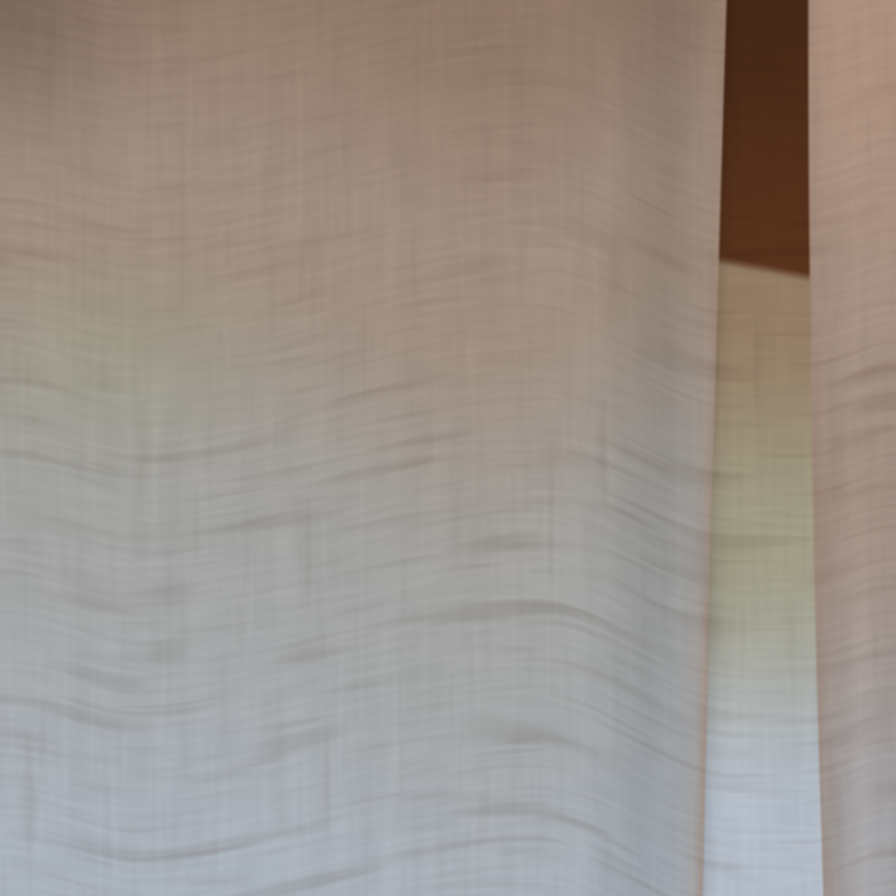
Give the GLSL for this texture, as a three.js fragment shader.

```glsl
// Backlit linen curtain: a wide hanging panel, a narrow gap with a dark recess,
// and a second panel at the right. Colours are vertical ramps; threads are
// gradient noise stretched along the sagging weave and along the vertical.

varying vec2 vUv;

const vec3 SKY_BLUE = vec3(0.665, 0.698, 0.735);
const vec3 PALE_GREY = vec3(0.638, 0.640, 0.632);
const vec3 WARM_TAN = vec3(0.625, 0.555, 0.500);
const vec3 TOP_BROWN = vec3(0.560, 0.470, 0.410);
const vec3 RIM_PINK = vec3(0.610, 0.515, 0.455);
const vec3 GAP_BLUE = vec3(0.700, 0.735, 0.780);
const vec3 GAP_OLIVE = vec3(0.630, 0.615, 0.530);
const vec3 GAP_TAN = vec3(0.575, 0.485, 0.390);
const vec3 RECESS = vec3(0.315, 0.180, 0.100);
const vec3 SIDE_TOP = vec3(0.680, 0.565, 0.495);
const vec3 SIDE_MID = vec3(0.625, 0.555, 0.510);
const vec3 SIDE_LOW = vec3(0.630, 0.625, 0.635);
const vec3 THREAD_ABSORB = vec3(0.125, 0.155, 0.175);
const float EDGE_SOFT = 0.0025;
const float SLUB_STRENGTH = 1.0;
const float WEAVE_STRENGTH = 0.035;

vec2 gradientAt(vec2 cell) {
  float a = 6.2832 * fract(sin(dot(cell, vec2(127.1, 311.7))) * 43758.5);
  return vec2(cos(a), sin(a));
}

float gradientNoise(vec2 p) {
  vec2 i = floor(p), f = p - i;
  vec2 u = f * f * f * (f * (f * 6.0 - 15.0) + 10.0);
  vec2 e = vec2(1.0, 0.0);
  float low = mix(dot(gradientAt(i), f), dot(gradientAt(i + e), f - e), u.x);
  float high = mix(dot(gradientAt(i + e.yx), f - e.yx),
                   dot(gradientAt(i + 1.0), f - 1.0), u.x);
  return mix(low, high, u.y);
}

float bump(float x, float center, float width) {
  float t = (x - center) / width;
  return exp(-t * t);
}

// Height of a crosswise thread as it follows the folds
float sag(float x) {
  return -0.028 * smoothstep(0.0, 0.16, x) + 0.072 * smoothstep(0.14, 0.60, x)
         - 0.075 * smoothstep(0.60, 0.82, x) + 0.025 * smoothstep(0.90, 1.0, x);
}

// Dark thick threads, broken into dashes of uneven length
float slubs(vec2 p) {
  float total = 0.0;
  for (int i = 0; i < 3; i++) {
    float k = float(i);
    float n = gradientNoise(p * vec2(4.5 + 2.0 * k, 34.0 + 27.0 * k) + 19.3 * k);
    total += smoothstep(0.20, 0.62, n) * (0.85 - 0.2 * k);
  }
  return total;
}

float weave(vec2 p, float v) {
  float across = gradientNoise(vec2(p.x * 14.0, v * 150.0));
  float down = gradientNoise(vec2(p.x * 130.0, p.y * 9.0) + 41.0);
  float broad = gradientNoise(vec2(p.x * 38.0, p.y * 4.0) + 73.0);
  return across + 0.7 * down + 0.7 * broad;
}

vec3 mainPanel(vec2 p, float d) {
  float y = p.y + 0.09 * bump(p.x, 0.54, 0.17) - 0.02 * bump(p.x, 0.0, 0.15);
  vec3 c = mix(SKY_BLUE, PALE_GREY, smoothstep(-0.02, 0.45, y));
  c = mix(c, WARM_TAN, smoothstep(0.38, 0.76, y));
  c = mix(c, TOP_BROWN, smoothstep(0.78, 1.08, y));
  c += vec3(-0.008, 0.012, -0.012) * bump(p.x, 0.12, 0.16) * bump(p.y, 0.60, 0.10);
  c *= 1.0 - 0.16 * bump(p.x, 0.0, 0.12) * smoothstep(0.75, 1.0, p.y);
  c *= 1.0 - 0.085 * bump(d, 0.065, 0.05);
  return mix(c, RIM_PINK, 0.75 * exp(-max(d, 0.0) / 0.012));
}

vec3 gapView(vec2 p, float fromLeft) {
  vec3 c = mix(GAP_BLUE, GAP_OLIVE, smoothstep(0.08, 0.40, p.y));
  c = mix(c, GAP_TAN, smoothstep(0.38, 0.66, p.y));
  float hem = 0.709 - 0.19 * (p.x - 0.802);
  vec3 recess = RECESS * mix(1.08, 0.88, smoothstep(0.7, 1.0, p.y));
  c = mix(c, recess, smoothstep(-0.007, 0.008, p.y - hem));
  return c * (1.0 - 0.12 * exp(-max(fromLeft, 0.0) / 0.008));
}

vec3 sidePanel(vec2 p, float d) {
  vec3 c = mix(SIDE_LOW, SIDE_MID, smoothstep(0.05, 0.45, p.y));
  c = mix(c, SIDE_TOP, smoothstep(0.50, 1.0, p.y));
  c *= 1.0 + 0.05 * bump(d, 0.050, 0.018) * (1.0 - p.y);
  return mix(c, RIM_PINK * 0.96, 0.6 * exp(-max(d, 0.0) / 0.014));
}

void main() {
  vec2 p = vUv;
  float mainEdge = 0.784 + 0.023 * p.y + 0.004 * p.y * p.y;
  float sideEdge = 0.902 + 0.017 * (1.0 - p.y) * (1.0 - p.y);
  float inMain = smoothstep(-EDGE_SOFT, EDGE_SOFT, mainEdge - p.x);
  float inSide = smoothstep(-EDGE_SOFT, EDGE_SOFT, p.x - sideEdge);

  // Layers from back to front
  vec3 color = gapView(p, p.x - mainEdge);
  color = mix(color, sidePanel(p, p.x - sideEdge), inSide);
  color = mix(color, mainPanel(p, mainEdge - p.x), inMain);

  // Threads fade near the top and inside the dark recess
  float v = p.y - sag(p.x);
  float fade = mix(1.0, 0.4, smoothstep(0.5, 0.9, p.y));
  float patches = 0.6 + 0.5 * gradientNoise(p * vec2(4.0, 6.0) + 8.0);
  float upright = smoothstep(0.28, 0.65, gradientNoise(p * vec2(48.0, 5.0) + 5.0));
  float threads = (slubs(vec2(p.x, v)) * patches + 0.3 * upright) * fade;
  color *= 1.0 - SLUB_STRENGTH * THREAD_ABSORB * threads;
  color *= 1.0 + WEAVE_STRENGTH * weave(p, v);
  gl_FragColor = vec4(color, 1.0);
}
```
